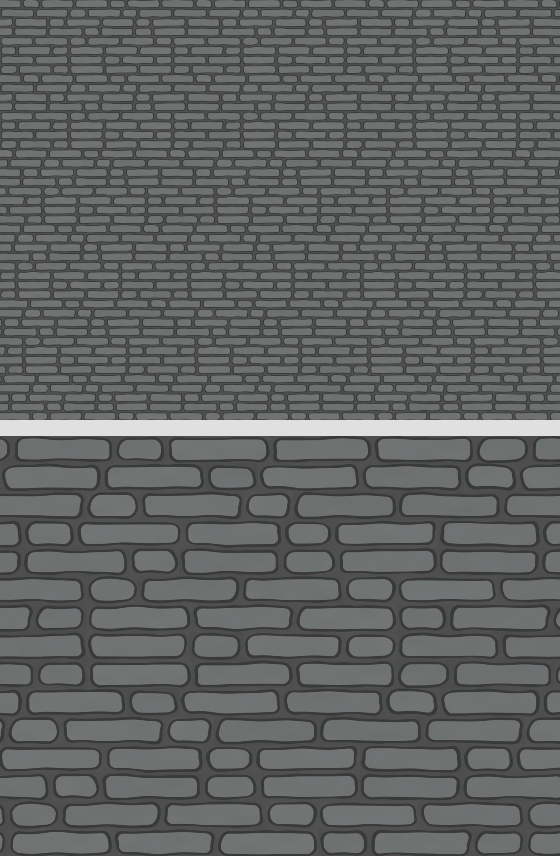
Top: the whole. Bottom: its middle third, enlarged.
Write a Shadertoy shader that draws this texture.

```glsl
// Grey brick wall with hand-inked outlines, in repeating eight-course panels.
#define COURSE 0.02233     // height of one course, in canvas heights
#define PANEL_W 0.411      // width of one panel, in canvas heights
#define FIRST_COURSE 0.1   // part of the first course cut off at the top
#define GAP vec2(0.19, 0.15) // half joint, in courses
#define INK_WIDTH 0.09     // outline width, in courses
#define WOBBLE 0.11        // unevenness of the brick edges, in courses
#define JITTER 0.12        // unevenness of the joint positions, in modules
#define STONE vec3(0.44, 0.45, 0.45)
#define MORTAR vec3(0.305, 0.31, 0.305)
#define INK vec3(0.225)

const float MODULES = 10.0; // panel width: four long bricks of 2, two short of 1

// Per course: start of the first brick, then the indices of both short bricks
const vec3 COURSES[8] = vec3[8](
    vec3(1.3, 0, 3), vec3(0.0, 2, 4), vec3(0.8, 1, 4), vec3(0.8, 2, 4),
    vec3(0.0, 2, 5), vec3(0.0, 0, 2), vec3(0.0, 3, 5), vec3(0.0, 0, 2));

// Sideways shift of each panel row, in modules
const float SHIFTS[6] = float[6](0.0, 0.0, -1.52, -3.04, -2.62, -2.19);

float hash(vec2 p) {
    vec3 q = fract(p.xyx * 0.1031);
    q += dot(q, q.yzx + 33.33);
    return fract((q.x + q.y) * q.z);
}

float noise(vec2 p) {
    vec2 i = floor(p), f = fract(p);
    f = f * f * (3.0 - 2.0 * f);
    return mix(mix(hash(i), hash(i + vec2(1, 0)), f.x),
               mix(hash(i + vec2(0, 1)), hash(i + vec2(1, 1)), f.x), f.y);
}

float roundedBox(vec2 p, vec2 halfSize, float radius) {
    vec2 q = abs(p) - halfSize + radius;
    return length(max(q, 0.0)) + min(max(q.x, q.y), 0.0) - radius;
}

// Joint offset; the joint that closes the panel stays straight
float jointOffset(int joint, float course) {
    return joint % 6 == 0 ? 0.0 : JITTER * (hash(vec2(joint, course + 7.0)) - 0.5);
}

void mainImage(out vec4 fragColor, in vec2 fragCoord) {
    vec2 uv = fragCoord / iResolution.y;
    float pixel = 1.0 / (COURSE * iResolution.y);

    // Course and panel, counted from the top
    float y = (1.0 - uv.y) / COURSE + FIRST_COURSE;
    int row = int(floor(y));
    int panel = clamp(row / 8, 0, 5);
    int courseIndex = row % 8;
    float course = float(courseIndex);
    vec3 layout_ = COURSES[courseIndex];
    float x = mod(uv.x / PANEL_W * MODULES - SHIFTS[panel] - layout_.x, MODULES);

    // Walk along the course to the brick under this point
    float edge = 0.0, left = 0.0, right = 0.0, brick = 0.0;
    bool isShort = false;
    for (int i = 0; i < 6; i++) {
        brick = float(i);
        isShort = brick == layout_.y || brick == layout_.z;
        left = right;
        edge += isShort ? 1.0 : 2.0;
        right = edge + jointOffset(i + 1, course);
        if (x < right) break;
    }

    // Brick shape, in courses
    float moduleWidth = PANEL_W / (MODULES * COURSE);
    vec2 p = vec2((x - 0.5 * (left + right)) * moduleWidth, 0.5 - fract(y));
    vec2 halfSize = vec2(0.5 * (right - left) * moduleWidth, 0.5) - GAP;
    vec2 grainPos = vec2(x * moduleWidth, y - float(panel * 8));
    vec2 bend = vec2(noise(grainPos * vec2(0.8, 2.5) + 11.0),
                     noise(grainPos * vec2(1.1, 2.0) + 37.0)) - 0.5;
    float d = roundedBox(p + WOBBLE * bend, halfSize, isShort ? 0.28 : 0.22);

    // Uneven ink line around each brick, heavier on its ends
    float ends = smoothstep(-0.2, 0.1, abs(p.x) - halfSize.x);
    float ink = INK_WIDTH * (0.7 + 0.5 * noise(grainPos * 2.3) + 0.25 * ends);
    float stoneMask = 1.0 - smoothstep(-0.5 * pixel, 0.5 * pixel, d);
    float inkMask = 1.0 - smoothstep(-0.5 * pixel, 0.5 * pixel, d - ink);

    // Slight tone change between bricks and soft blotches within them
    float tone = 0.016 * (hash(vec2(brick + 3.0, course + 19.0)) - 0.5)
               + 0.014 * (noise(grainPos * vec2(1.5, 3.0)) - 0.5);
    vec3 color = mix(MORTAR + tone, INK, inkMask);
    color = mix(color, STONE + tone, stoneMask);
    fragColor = vec4(color, 1.0);
}
```
